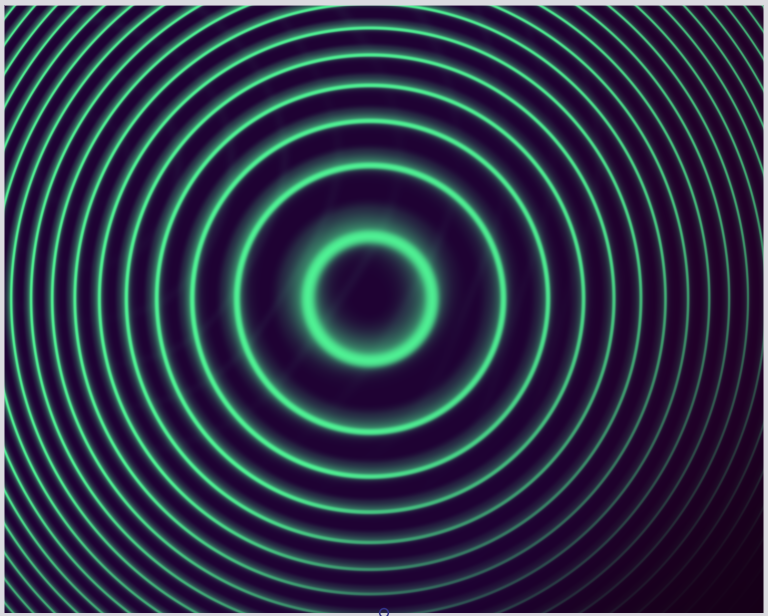
Write a Shadertoy shader that draws this background.

```glsl
// Glowing green interference rings on deep violet, inside a thin pale frame.
// Ring phase grows with the squared radius, so rings crowd together outward;
// each has a bright core and a lopsided halo, fading to the lower right.

#define RING_CENTER vec2(0.482, 0.515)
#define FIRST_RADIUS_SQ 0.0102
#define RING_SPACING_SQ 0.0366
#define CORE_WIDTH 0.050
#define CORE_GAIN 1.6
#define HALO_GAIN 1.15
#define HALO_AXIS vec2(-0.45, 0.893)
#define WISP_STRENGTH 0.05

const vec3 VIOLET = vec3(0.120, 0.006, 0.200);
const vec3 PLUM   = vec3(0.130, 0.000, 0.155);
const vec3 SHADOW = vec3(0.085, 0.000, 0.095);
const vec3 GREEN  = vec3(0.320, 1.000, 0.600);
const vec3 FRAME  = vec3(0.860, 0.860, 0.880);
const vec3 MARKER = vec3(0.200, 0.200, 0.550);

float hash(vec2 cell) {
    return fract(sin(dot(cell, vec2(127.1, 311.7))) * 43758.5);
}

float noise(vec2 p) {
    vec2 i = floor(p), f = fract(p);
    f = f * f * (3.0 - 2.0 * f);
    return mix(mix(hash(i), hash(i + vec2(1, 0)), f.x),
               mix(hash(i + vec2(0, 1)), hash(i + vec2(1, 1)), f.x), f.y);
}

// Light of the nearest ring at offset q from the common center
float rings(vec2 q, float pixel, float haloGain) {
    float radius = length(q);
    float phase = (radius * radius - FIRST_RADIUS_SQ) / RING_SPACING_SQ;
    float offset = phase - max(round(phase), 0.0);

    // Widen the core where a ring becomes thinner than a pixel
    float phasePixel = 2.0 * radius * pixel / RING_SPACING_SQ;
    float width = length(vec2(CORE_WIDTH, 0.45 * phasePixel));
    float core = CORE_WIDTH / width * exp(-offset * offset / (width * width));

    // The halo spreads outward above the center and inward below it
    float side = dot(q, HALO_AXIS) / max(radius, 0.03) * sign(offset);
    float spread = mix(0.050, 0.165, 0.5 + 0.5 * side);
    float halo = exp(-abs(offset) / spread);
    halo *= 1.0 - smoothstep(0.3, 0.5, abs(offset));
    halo *= smoothstep(0.02, 0.09, radius);
    return 1.0 - exp(-CORE_GAIN * core - haloGain * halo);
}

// Faint curved strands in the upper left
float wisps(vec2 p) {
    float radius = distance(p, vec2(0.15, 0.74));
    float warp = noise(p * 4.0);
    float strand = pow(0.5 + 0.5 * sin(radius * 75.0 + warp * 5.0), 10.0);
    float reach = 1.0 - smoothstep(0.25, 0.75, distance(p, vec2(0.45, 0.8)));
    return strand * reach * noise(p * 7.0 + 3.0);
}

void mainImage(out vec4 fragColor, in vec2 fragCoord) {
    float pixel = 1.0 / iResolution.y;
    float aspect = iResolution.x * pixel;
    vec2 uv = fragCoord / iResolution.xy;
    vec2 p = fragCoord * pixel;
    vec2 q = p - RING_CENTER * vec2(aspect, 1.0);

    // Backdrop, reddening to the right and sinking into the corner
    float corner = uv.x - uv.y;
    vec3 color = mix(VIOLET, PLUM, smoothstep(0.6, 1.0, uv.x));
    color = mix(color, SHADOW, smoothstep(0.5, 1.0, corner));
    color += GREEN * WISP_STRENGTH * wisps(p);

    // Rings, with the richest halos on the left
    float haloGain = HALO_GAIN * mix(1.15, 0.45, smoothstep(0.3, 1.0, uv.x));
    float fade = 1.0 - smoothstep(0.15, 1.0, corner);
    fade *= 1.0 - 0.2 * smoothstep(0.7, 1.0, uv.x);
    fade *= 1.0 - 0.3 * (1.0 - smoothstep(0.0, 0.25, uv.y));
    color = mix(color, GREEN, rings(q, pixel, haloGain) * fade);

    // Frame, positive inside
    vec2 low = p - vec2(0.0073, 0.0049);
    vec2 high = vec2(aspect - 0.0073, 0.9910) - p;
    float inside = min(min(low.x, low.y), min(high.x, high.y));
    color = mix(FRAME, color, smoothstep(-0.5 * pixel, 0.5 * pixel, inside));

    // Small circular marker on the lower edge
    float circle = abs(distance(p, vec2(0.5 * aspect, 0.005)) - 0.0070);
    float stroke = 1.0 - smoothstep(0.0, 0.0008 + pixel, circle);
    color = mix(color, MARKER, stroke);

    fragColor = vec4(color, 1.0);
}
```
